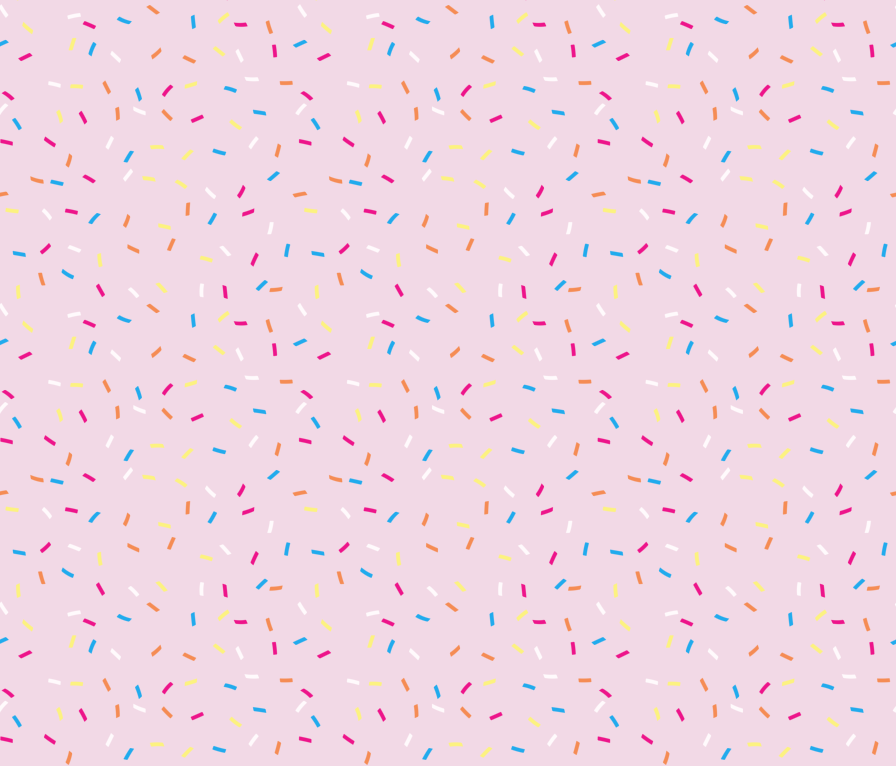
Write a Shadertoy shader that draws this pattern.

```glsl
// Candy sprinkles scattered on a pale pink ground, in a seamless tile repeated
// three times across the canvas. Each tile is a grid of jittered cells, rows
// shifted at random, and each cell holds one small rounded bar at a random angle.

const float TILES_ACROSS = 3.0;
const vec2 CELLS = vec2(10.0, 9.0); // columns and rows in one tile

vec4 hash4(vec2 p) {
    vec4 q = fract(p.xyxy * vec4(0.1031, 0.1030, 0.0973, 0.1099));
    q += dot(q, q.wzxy + 33.33);
    return fract((q.xxyz + q.yzzw) * q.zywx);
}

float roundedBox(vec2 p, vec2 halfSize, float radius) {
    vec2 d = abs(p) - halfSize + radius;
    return length(max(d, 0.0)) + min(max(d.x, d.y), 0.0) - radius;
}

// Distance to one sprinkle, with slightly bent sides and slanted ends
float sprinkle(vec2 p, float angle, vec2 shape) {
    float c = cos(angle), s = sin(angle);
    p = vec2(c * p.x + s * p.y, c * p.y - s * p.x);
    p.x += p.y * (shape.x - 0.5) * 0.9;
    p.y += p.x * p.x * (shape.y - 0.5) * 8.0;
    return roundedBox(p, vec2(0.0205 + 0.002 * shape.y, 0.0064), 0.003);
}

vec3 candyColour(float index) {
    if (index < 0.5) return vec3(0.13, 0.67, 0.93); // blue
    if (index < 1.5) return vec3(0.99, 0.95, 0.50); // yellow
    if (index < 2.5) return vec3(0.93, 0.08, 0.54); // magenta
    if (index < 3.5) return vec3(0.96, 0.55, 0.33); // orange
    return vec3(1.00, 0.98, 0.99);                  // white
}

// Each run of five cells in a row holds all five colours in a shuffled order
float colourIndex(vec2 cell) {
    vec4 h = hash4(vec2(floor(cell.x / 5.0) + 71.0, cell.y + 13.0));
    float stride = 1.0 + floor(h.x * 4.0);
    return mod(cell.x * stride + floor(h.y * 5.0), 5.0);
}

void mainImage(out vec4 fragColor, in vec2 fragCoord) {
    float pixel = TILES_ACROSS / iResolution.x;
    vec2 p = fragCoord * pixel * CELLS; // position in cells
    vec3 colour = vec3(0.95, 0.85, 0.90);

    // Draw the sprinkles of the nearby cells
    for (int j = -1; j <= 1; j++) {
        float row = floor(p.y) + float(j);
        float wrappedRow = mod(row, CELLS.y);
        float shift = hash4(vec2(wrappedRow, 47.0)).x;

        for (int i = -1; i <= 1; i++) {
            float column = floor(p.x - shift) + float(i);
            vec2 cell = vec2(mod(column, CELLS.x), wrappedRow);
            vec4 place = hash4(cell + 5.0);
            vec4 shape = hash4(cell + 29.0);

            vec2 centre = vec2(column + shift, row) + 0.5 + (place.xy - 0.5) * 0.62;
            float d = sprinkle((p - centre) / CELLS, place.z * 3.14159, shape.xy);
            float cover = 1.0 - smoothstep(-0.8 * pixel, 0.8 * pixel, d);
            colour = mix(colour, candyColour(colourIndex(cell)), cover);
        }
    }
    fragColor = vec4(colour, 1.0);
}
```
